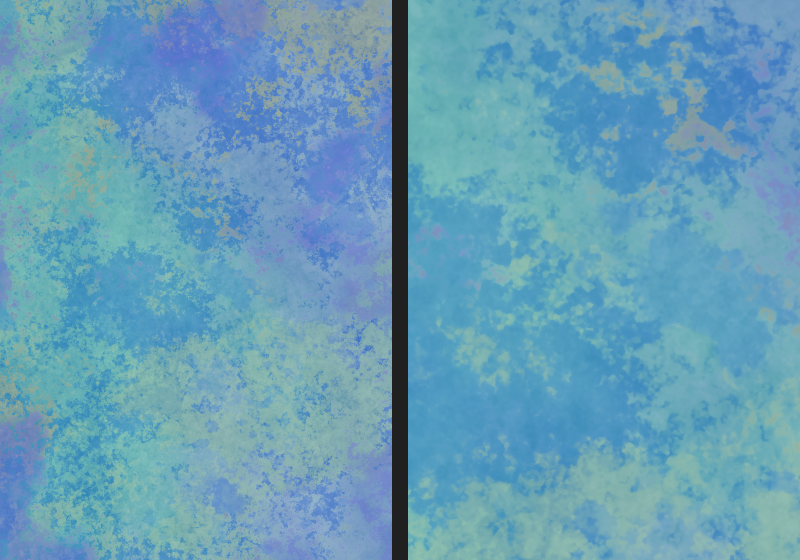
Left: the whole. Right: its middle third, enlarged.
This texture is drawn by a WebGL 2 fragment shader. Its source:

```glsl
#version 300 es
precision highp float;
// Weathered watercolour wash: teal on the left drifts into blue on the right.
// Smooth cellular noise in octaves gives cloudy patches with stippled edges;
// ochre and green flecks, violet borders and paint spatter lie on top.

uniform vec2 u_resolution;
out vec4 fragColor;

const vec3 TEAL   = vec3(0.29, 0.60, 0.745);
const vec3 BLUE   = vec3(0.345, 0.525, 0.795);
const vec3 MINT   = vec3(0.42, 0.705, 0.70);
const vec3 HAZE   = vec3(0.51, 0.645, 0.765);
const vec3 OCHRE  = vec3(0.56, 0.62, 0.56);
const vec3 LEAF   = vec3(0.54, 0.71, 0.645);
const vec3 VIOLET = vec3(0.38, 0.42, 0.81);

vec3 hash3(vec2 p) {
  vec3 q = fract(p.xyx * vec3(0.1031, 0.1030, 0.0973));
  q += dot(q, q.yxz + 33.33);
  return fract((q.xxy + q.yzz) * q.zyx);
}

// Cellular noise whose cell values blend softly into each other.
float softCells(vec2 p) {
  vec2 cell = floor(p), f = p - cell;
  float sum = 0.0, total = 0.0;
  for (int y = -1; y <= 1; y++)
    for (int x = -1; x <= 1; x++) {
      vec2 offset = vec2(x, y);
      vec3 h = hash3(cell + offset + 100.0);
      vec2 d = offset + h.xy - f;
      float weight = exp(-8.0 * dot(d, d));
      sum += h.z * weight;
      total += weight;
    }
  return sum / total;
}

// Rotated octaves of soft cells, centred on zero.
float clouds(vec2 p, int octaves, float gain) {
  float sum = 0.0, total = 0.0, amp = 1.0;
  for (int i = 0; i < octaves; i++) {
    sum += amp * (softCells(p) - 0.5);
    total += amp;
    amp *= gain;
    p = mat2(1.68, 1.26, -1.26, 1.68) * p + 7.3;
  }
  return sum / total;
}

// Patch coverage whose edge dissolves into grain.
float stipple(float field, float grain, float softness) {
  return smoothstep(-softness, softness, field + 0.5 * grain);
}

// Round drops of random size in a share of the cells, with ragged rims.
float spatter(vec2 p, float share, float grain) {
  vec2 cell = floor(p), f = p - cell;
  float cover = 0.0;
  for (int y = -1; y <= 1; y++)
    for (int x = -1; x <= 1; x++) {
      vec2 offset = vec2(x, y);
      vec3 h = hash3(cell + offset + 41.0);
      float radius = mix(0.16, 0.48, fract(h.z * 17.0));
      float d = length((offset + h.xy - f) * vec2(0.85, 1.1)) + 0.8 * grain;
      cover = max(cover, step(h.z, share) * (1.0 - smoothstep(-0.06, 0.06, d - radius)));
    }
  return cover;
}

void main() {
  vec2 uv = gl_FragCoord.xy / u_resolution;
  vec2 p = gl_FragCoord.xy / u_resolution.y;
  float width = u_resolution.x / u_resolution.y;

  // Shared fields: gentle sine warp, coarse roughness, fine grain
  vec2 q = p + 0.02 * sin(p.yx * vec2(11.0, 9.0) + vec2(0.7, 2.1));
  float rough = clouds(p * 26.0, 3, 0.6);
  float grain = clouds(p * 95.0, 3, 0.75);

  // Main wash: dark and light tones, teal to blue across the width
  float drift = uv.x - 0.47 + 0.8 * clouds(q * 3.2 + 11.0, 4, 0.55);
  float side = smoothstep(-0.32, 0.32, drift + 0.25 * grain);
  float tone = clouds(q * 4.6 + 3.7, 5, 0.58);
  float light = stipple(tone + 0.01, grain, 0.1);
  vec3 color = mix(mix(TEAL, BLUE, side), mix(MINT, HAZE, side), light * 0.88);

  // Soft shading keeps the patches from being flat
  float shade = clouds(q * 7.0 + 29.0, 4, 0.6);
  color += shade * vec3(0.16, 0.12, 0.03);

  // Green bloom through the middle, ochre flecks towards the top
  float middle = 0.09 * (1.0 - 2.6 * abs(uv.y - 0.5));
  float bloom = clouds(q * 5.5 + 53.0, 4, 0.6) + middle - 0.12;
  color = mix(color, LEAF, 0.65 * stipple(bloom, grain, 0.1));
  float rust = clouds(q * 5.0 + 71.0, 4, 0.6) + 0.28 * (uv.y - 0.95) - 0.06 * side;
  color = mix(color, OCHRE, 0.7 * stipple(rust, grain * 1.3, 0.08));

  // Drops of the darker wash, large and small
  vec3 wash = mix(TEAL, BLUE, smoothstep(-0.3, 0.3, drift)) + 0.02;
  float drops = spatter(q * 8.0 + 5.0, 0.22, 0.6 * rough + 0.25 * grain);
  float specks = spatter(p * 42.0, 0.2, 0.5 * grain) * smoothstep(-0.04, 0.12, shade);
  color = mix(color, wash, max(0.6 * drops, 0.45 * specks));

  // Violet stain creeping in from the borders
  float border = min(min(p.x, width - p.x), min(p.y, 1.0 - p.y));
  float stain = clouds(q * 5.0 + 90.0, 4, 0.6) - 1.5 * border - 0.04;
  color = mix(color, VIOLET, 0.55 * stipple(stain, grain, 0.12));

  // Paper tooth
  color += grain * vec3(0.10, 0.09, 0.04) + rough * vec3(0.05, 0.04, 0.01);
  fragColor = vec4(clamp(color, 0.0, 1.0), 1.0);
}
```
